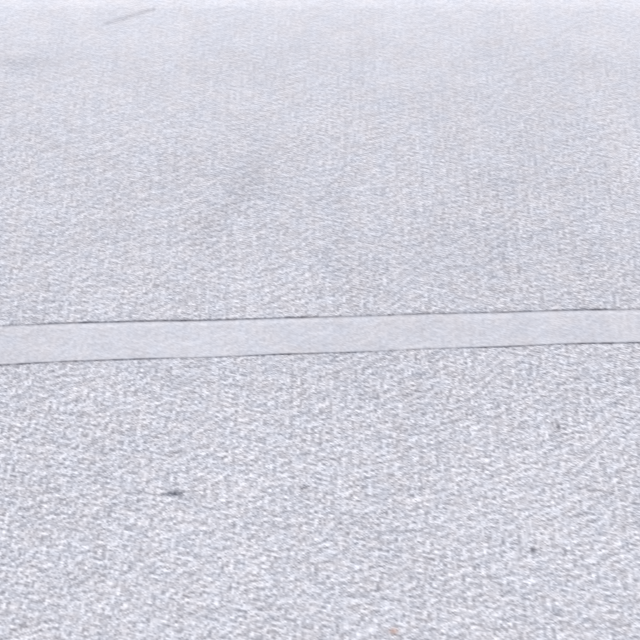
Give the GLSL for this texture, as a three.js fragment shader.

```glsl
varying vec2 vUv;

float hash(vec2 p) {
  return fract(sin(dot(p, vec2(127.1, 311.7))) * 43758.5453);
}

float valueNoise(vec2 p) {
  vec2 cell = floor(p);
  vec2 f = fract(p);
  f = f * f * (3.0 - 2.0 * f);
  float low = mix(hash(cell), hash(cell + vec2(1.0, 0.0)), f.x);
  float high = mix(hash(cell + vec2(0.0, 1.0)), hash(cell + 1.0), f.x);
  return mix(low, high, f.y);
}

float cloud(vec2 p) {
  float sum = 0.0;
  float weight = 0.5;
  for (int i = 0; i < 4; i++) {
    sum += weight * (valueNoise(p) - 0.5);
    p = p * 2.03 + 17.3;
    weight *= 0.5;
  }
  return sum;
}

// Signed grain, finer and flatter toward the far end
float roadGrain(vec2 uv) {
  vec2 p = vec2((uv.x - 0.5) * (150.0 + 70.0 * uv.y),
                uv.y * (205.0 + 85.0 * uv.y));
  p.y += 0.35 * p.x;
  float coarse = valueNoise(p) - 0.5;
  float fine = valueNoise(p * vec2(1.7, 1.9) + 41.0) - 0.5;
  float ridge = valueNoise(p + vec2(0.6, -0.8)) - 0.5;
  return 0.85 * coarse + 0.65 * fine - 0.4 * ridge;
}

float segmentDistance(vec2 p, vec2 a, vec2 b) {
  vec2 along = b - a;
  float t = clamp(dot(p - a, along) / dot(along, along), 0.0, 1.0);
  return length(p - a - along * t);
}

float softStroke(vec2 p, vec2 a, vec2 b, float width) {
  float d = segmentDistance(p, a, b) / width;
  return exp(-d * d);
}

float softSpot(vec2 p, vec2 center, vec2 radius) {
  vec2 d = (p - center) / radius;
  return exp(-dot(d, d));
}

// Broken dark seam, with separate strength along its length
float seam(float offset, float x, float width, float seed) {
  float strength = 0.45 + 0.75 * valueNoise(vec2(x * 13.0, seed));
  strength *= 0.7 + 0.5 * valueNoise(vec2(x * 90.0, seed + 5.0));
  float d = offset / width;
  return strength * exp(-d * d);
}

float baseTone(float y) {
  float tone = mix(0.832, 0.822, smoothstep(0.0, 0.45, y));
  tone = mix(tone, 0.85, smoothstep(0.55, 0.92, y));
  return mix(tone, 0.895, smoothstep(0.88, 1.0, y));
}

void main() {
  vec2 uv = vUv;
  float wobble = 0.0025 * (valueNoise(vec2(uv.x * 9.0, 3.0)) - 0.5);
  float upper = uv.y - (0.492 + 0.026 * uv.x + wobble);
  float lower = uv.y - (0.431 + 0.035 * uv.x + wobble);
  float strip = smoothstep(-0.002, 0.002, lower) * (1.0 - smoothstep(-0.002, 0.002, upper));

  // Ground tone and broad patches
  float tone = baseTone(uv.y);
  tone += 0.045 * cloud(uv * vec2(5.0, 7.0));
  tone += 0.05 * cloud(uv * vec2(32.0, 48.0) + 9.0);

  // Grain fades with distance and on the smooth strip
  float contrast = mix(0.25, 0.17, smoothstep(0.3, 0.7, uv.y));
  contrast = mix(contrast, 0.065, smoothstep(0.65, 1.0, uv.y));
  contrast = mix(contrast, 0.075, strip);
  tone += contrast * roadGrain(uv) + 0.025 * strip;

  // Seams and the pale lip under the upper one
  tone -= 0.27 * seam(upper, uv.x, 0.0019, 2.0);
  tone -= 0.25 * seam(lower, uv.x, 0.0017, 8.0);
  tone += 0.03 * exp(-pow((upper + 0.006) / 0.003, 2.0));

  // Faint stains and far creases
  tone -= 0.035 * softStroke(uv, vec2(0.31, 0.625), vec2(0.40, 0.73), 0.022);
  tone -= 0.018 * softStroke(uv, vec2(0.52, 0.61), vec2(0.55, 0.76), 0.025);
  tone -= 0.02 * softStroke(uv, vec2(0.74, 0.72), vec2(0.95, 0.71), 0.025);
  tone -= 0.07 * softStroke(uv, vec2(0.165, 0.963), vec2(0.24, 0.986), 0.0035);
  tone -= 0.03 * softStroke(uv, vec2(0.0, 0.905), vec2(0.09, 0.90), 0.012);
  tone += 0.03 * smoothstep(0.982, 0.994, uv.y);

  // Small dark chips
  tone -= 0.26 * softSpot(uv, vec2(0.272, 0.229), vec2(0.014, 0.005));
  tone -= 0.28 * softSpot(uv, vec2(0.872, 0.333), vec2(0.004, 0.006));
  tone -= 0.25 * softSpot(uv, vec2(0.833, 0.140), vec2(0.006, 0.004));
  tone -= 0.18 * softSpot(uv, vec2(0.475, 0.238), vec2(0.006, 0.005));

  // Cool grey with slight colour drift
  float drift = cloud(uv * vec2(45.0, 60.0) + 70.0);
  vec3 color = vec3(tone) + vec3(-0.004, -0.002, 0.038);
  color += vec3(0.025, 0.0, -0.025) * drift;
  float rust = softSpot(uv, vec2(0.615, 0.014), vec2(0.007, 0.005));
  color -= rust * vec3(0.06, 0.15, 0.2);

  gl_FragColor = vec4(clamp(color, 0.0, 1.0), 1.0);
}
```
